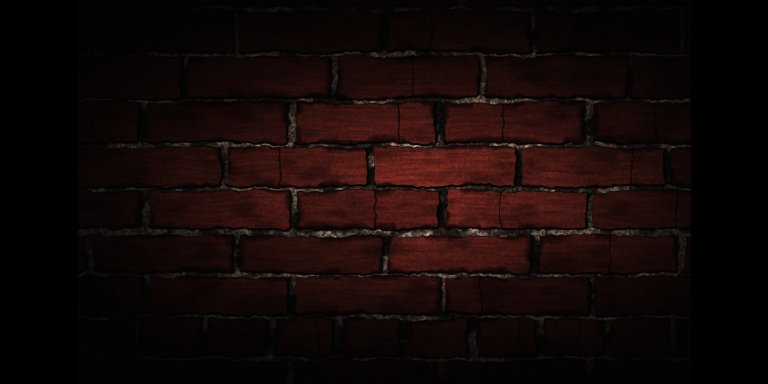
Write a WebGL 2 fragment shader that draws this texture.

```glsl
#version 300 es
precision highp float;
uniform vec2 u_resolution;
out vec4 outColor;

const float COURSE_HEIGHT = 0.116;
const int HEADER_COURSE = 7;
const vec3 BRICK_RED = vec3(0.42, 0.135, 0.108);
const vec3 MORTAR = vec3(0.86, 0.70, 0.59);
const vec3 AMBIENT = vec3(0.012, 0.010, 0.008);
// Position of one upright joint in each course, top to bottom
const float BOND[10] = float[10](0.81, 1.003, 0.867, 1.146, 0.966,
                                 1.151, 1.003, 1.151, 1.055, 1.146);

float hash(vec2 p) {
    vec3 q = fract(p.xyx * 0.1031);
    q += dot(q, q.yzx + 33.33);
    return fract((q.x + q.y) * q.z);
}

float noise(vec2 p) {
    vec2 i = floor(p), f = fract(p);
    f = f * f * (3.0 - 2.0 * f);
    return mix(mix(hash(i), hash(i + vec2(1, 0)), f.x),
               mix(hash(i + vec2(0, 1)), hash(i + vec2(1, 1)), f.x), f.y);
}

float fbm(vec2 p) {
    const mat2 TURN = mat2(1.6, 1.2, -1.2, 1.6);
    float sum = 0.0, gain = 0.5;
    for (int i = 0; i < 4; i++) {
        sum += gain * noise(p);
        p = TURN * p + 17.1;
        gain *= 0.5;
    }
    return sum;
}

float roundedBox(vec2 p, vec2 halfSize, float radius) {
    vec2 d = abs(p) - halfSize + radius;
    return length(max(d, 0.0)) + min(max(d.x, d.y), 0.0) - radius;
}

// Course number at a depth below the top; courses get slightly lower downwards
float courseAt(float depth) {
    return 66.57 - sqrt(4431.6 - (depth - 0.0208) / 0.00091);
}

float spotlight(vec2 p, vec2 center, vec2 spread) {
    vec2 d = (p - center) / spread;
    return exp(-dot(d, d));
}

vec3 brickColor(vec2 p, vec2 local, vec2 id, float pitch, float d) {
    float tone = mix(0.7, 1.08, hash(id + 31.0));
    float striation = noise(vec2(p.x * 16.0, p.y * 200.0 + 3.0 * noise(p * 9.0)));
    float stain = smoothstep(0.2, 0.5, fbm(p * vec2(11.0, 20.0) + 9.0));
    float grit = mix(0.84, 1.16, noise(p * 220.0 + 5.0));
    vec3 color = BRICK_RED * tone * mix(0.78, 1.15, striation) * grit;
    color *= mix(0.6, 1.0, stain);
    // Fine upright crack in some bricks
    float crackX = (hash(id + 57.0) - 0.5) * 0.6 * pitch;
    crackX += (noise(vec2(p.y * 50.0, id.x)) - 0.5) * 0.006;
    float crack = 1.0 - smoothstep(0.0008, 0.0035, abs(local.x - crackX));
    color *= 1.0 - 0.7 * crack * step(0.72, hash(id + 83.0));
    // Broken corners and lower edges fall into shade
    float broken = smoothstep(0.42, 0.62, fbm(p * 14.0 + 133.0));
    float reach = mix(0.003, 0.022, broken);
    return color * mix(0.25, 1.0, smoothstep(0.0, reach, -d));
}

vec3 mortarColor(vec2 p, vec2 local, vec2 halfSize, float d) {
    float grain = mix(0.35, 1.2, noise(p * 230.0)) * mix(0.5, 1.2, noise(p * 100.0 + 7.0));
    // Uprights lie deeper and crumble more than the lit ledges
    float bedPart = smoothstep(-0.003, 0.002, abs(local.y) - halfSize.y);
    float patches = smoothstep(0.34, 0.56, fbm(p * 19.0 + 71.0));
    float cover = mix(0.08 + 0.52 * patches, mix(0.25, 0.9, patches), bedPart);
    // Shadow under the lower edge of the brick and beside its right end
    float under = smoothstep(0.002, 0.007, d);
    float beside = smoothstep(0.001, 0.010, d);
    float shadow = local.y > halfSize.y - 0.004 ? under : 1.0;
    shadow *= local.x > 0.0 ? mix(beside, 1.0, bedPart) : 1.0;
    return MORTAR * grain * cover * mix(0.05, 1.0, shadow);
}

void main() {
    float aa = 1.0 / u_resolution.y;
    vec2 p = gl_FragCoord.xy / u_resolution.y;
    p.x += 1.0 - 0.5 * u_resolution.x / u_resolution.y;

    // Chipped edges, broad and fine
    vec2 chips = vec2(fbm(p * 16.0), fbm(p * 16.0 + 43.0)) - 0.47;
    vec2 crumbs = vec2(noise(p * 80.0), noise(p * 80.0 + 61.0)) - 0.5;
    vec2 q = p + chips * 0.018 + crumbs * 0.005;

    // Courses and bricks
    float course = courseAt(1.0 - q.y);
    int row = clamp(int(floor(course)), -1, 8);
    float pitch = row == HEADER_COURSE ? 0.175 : 0.386;
    float along = (q.x - BOND[row + 1]) / pitch;
    vec2 id = vec2(floor(along) + 20.0, float(row) + 3.0);
    vec2 cell = vec2(pitch, COURSE_HEIGHT);
    vec2 local = (vec2(fract(along), fract(course)) - 0.5) * cell;

    // Joints of uneven width, widest below the light
    float seam = floor(course + 0.5);
    float bed = mix(0.003, 0.009, noise(vec2(p.x * 7.0, seam * 7.3 + 20.0)));
    bed += 0.004 * exp(-4.0 * (seam - 5.0) * (seam - 5.0));
    float upright = mix(0.006, 0.014, hash(id + 11.0));
    vec2 halfSize = 0.5 * cell - vec2(upright, bed);
    float d = roundedBox(local, halfSize, 0.006);

    // Light fading towards the borders
    float light = spotlight(p, vec2(1.1, 0.51), vec2(0.57, 0.275));
    vec3 brick = brickColor(p, local, id, pitch, d) * light;
    vec3 mortar = mortarColor(p, local, halfSize, d) * pow(light, 0.75);
    vec3 color = mix(brick, mortar, smoothstep(-aa, aa, d));
    color += AMBIENT * mix(0.5, 1.0, noise(p * 60.0));

    // Black side bands
    float wall = smoothstep(-aa, aa, 0.798 - abs(p.x - 1.001));
    outColor = vec4(color * wall, 1.0);
}
```
